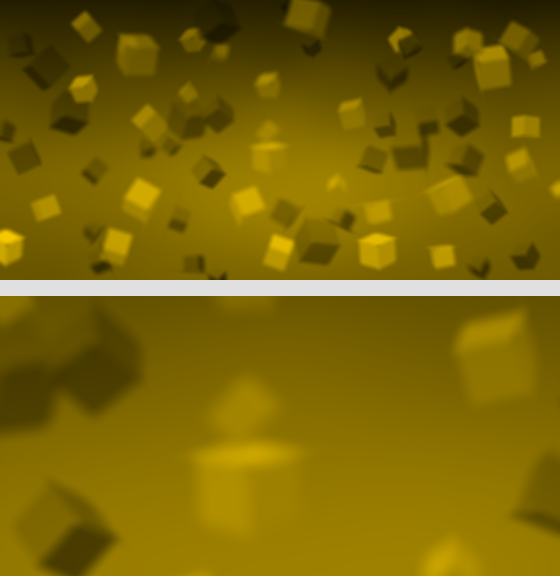
Top: the whole. Bottom: its middle third, enlarged.
Reproduce this background procedurally as a Shadertoy shader.

```glsl
// Out-of-focus golden cubes drifting over a dark-topped amber glow.
// Each cell of a jittered grid holds one rotated cube; its three visible faces
// are projected as parallelograms with soft edges and blended over the backdrop.
#define COLUMNS 11
#define ROWS 6
#define MIN_SIZE 0.022
#define MAX_SIZE 0.058
#define BLUR 0.016
#define LIT_SHARE 0.45
#define MAX_TILT 0.75
#define GOLD vec3(1.0, 0.815, 0.0)
#define LIGHT_DIR vec3(-0.30, 0.75, 0.59)

vec3 hash3(float n) {
    vec3 q = fract(vec3(n) * vec3(0.1031, 0.1030, 0.0973) + 0.137);
    q += dot(q, q.yzx + 33.33);
    return fract((q.xxy + q.yzz) * q.zyx);
}

float valueNoise(vec2 p) {
    vec2 cell = floor(p), f = fract(p);
    f = f * f * (3.0 - 2.0 * f);
    float n = cell.x + 57.0 * cell.y + 400.0;
    return mix(mix(hash3(n).x, hash3(n + 1.0).x, f.x),
               mix(hash3(n + 57.0).x, hash3(n + 58.0).x, f.x), f.y);
}

// Rotation by yaw, then tilt, then roll in the canvas plane
mat3 orientation(float yaw, float tilt, float roll) {
    vec3 c = cos(vec3(yaw, tilt, roll)), s = sin(vec3(yaw, tilt, roll));
    mat3 yawM = mat3(c.x, 0, -s.x, 0, 1, 0, s.x, 0, c.x);
    mat3 tiltM = mat3(1, 0, 0, 0, c.y, s.y, 0, -s.y, c.y);
    mat3 rollM = mat3(c.z, s.z, 0, -s.z, c.z, 0, 0, 0, 1);
    return rollM * tiltM * yawM;
}

// Blurred coverage of the interval [-halfSize, halfSize]
float softSlab(float x, float halfSize, float w) {
    return smoothstep(-w, w, x + halfSize) - smoothstep(-w, w, x - halfSize);
}

// x: coverage, y: coverage weighted by the light on each face
vec2 softCube(vec2 p, mat3 axes, float size, float blur) {
    vec2 sum = vec2(0.0);
    for (int k = 0; k < 3; k++) {
        vec3 n = axes[k];
        n *= n.z < 0.0 ? -1.0 : 1.0;
        vec2 a = axes[(k + 1) % 3].xy, b = axes[(k + 2) % 3].xy;
        float det = a.x * b.y - a.y * b.x;
        det = (det < 0.0 ? -1.0 : 1.0) * max(abs(det), 0.002);
        vec2 q = p - n.xy * size;
        float u = (q.x * b.y - q.y * b.x) / det;
        float v = (a.x * q.y - a.y * q.x) / det;
        float cover = softSlab(u, size, blur * length(b) / abs(det))
                    * softSlab(v, size, blur * length(a) / abs(det));
        float light = 0.5 + 0.5 * dot(n, LIGHT_DIR);
        sum += cover * vec2(1.0, light * light);
    }
    return sum;
}

// Dark at the top, a broad glow below the centre, dimmer toward the floor
float backdrop(vec2 p, float aspect) {
    float rise = pow(clamp((p.y - 0.35) / 0.65, 0.0, 1.0), 1.4);
    float level = 0.455 - 0.325 * rise - 0.05 * (1.0 - smoothstep(0.0, 0.3, p.y));
    vec2 d = p - vec2(0.52 * aspect, 0.32);
    level += 0.16 * exp(-d.x * d.x / 0.45 - d.y * d.y / 0.14);
    return level + 0.03 * (valueNoise(p * 5.0) - 0.5);
}

void mainImage(out vec4 fragColor, in vec2 fragCoord) {
    vec2 p = fragCoord / iResolution.y;
    float aspect = iResolution.x / iResolution.y;
    float base = backdrop(p, aspect);
    float level = base;

    for (int i = 0; i < COLUMNS * ROWS; i++) {
        float id = float(i);
        vec3 place = hash3(id + 11.0), turn = hash3(id + 211.0), look = hash3(id + 411.0);
        vec2 cell = vec2(float(i % COLUMNS), float(i / COLUMNS));
        vec2 center = (cell + place.xy) / vec2(COLUMNS, ROWS) * vec2(aspect, 1.0);
        float size = mix(MIN_SIZE, MAX_SIZE, place.z * place.z);
        float blur = BLUR * mix(0.65, 1.1, look.z);

        mat3 axes = orientation((turn.x * 2.0 - 1.0) * MAX_TILT,
                                (turn.y * 2.0 - 1.0) * MAX_TILT, turn.z * 6.2832);
        vec2 cube = softCube(p - center, axes, size, blur);
        float light = cube.y / max(cube.x, 0.001);

        // Lit cubes fade with height; shaded ones darken the backdrop
        float lit = mix(1.05, 0.56, center.y) * mix(0.65, 1.0, light);
        float shaded = base * mix(0.3, 0.95, light);
        bool isLit = look.x < LIT_SHARE;
        float opacity = mix(0.6, 1.0, look.y);
        level = mix(level, isLit ? lit : shaded, min(cube.x, 1.0) * opacity);
    }
    fragColor = vec4(clamp(level, 0.0, 1.0) * GOLD, 1.0);
}
```
